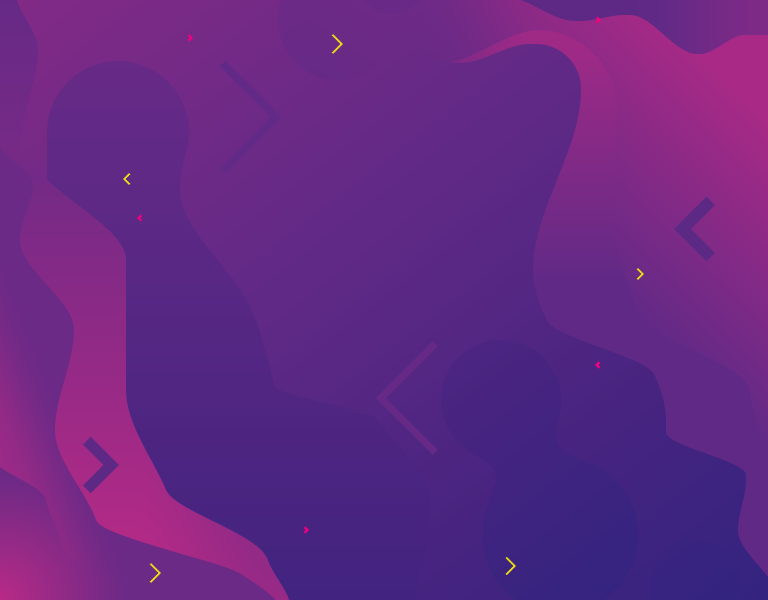
This background is drawn by a WebGL 2 fragment shader. Its source:

```glsl
#version 300 es
precision highp float;
// Layered liquid waves in violet and magenta, sprinkled with chevrons.
// Wave edges are sums of smooth rises; each layer sets a scalar "heat" that
// a single colour ramp turns into violet (cool) or magenta (hot).
uniform vec2 u_resolution;
out vec4 fragColor;

// Smooth rise from 0 to 1 between a and b
float rise(float a, float b, float x) { return smoothstep(a, b, x); }

// Antialiased coverage of a signed distance (inside is negative)
float cover(float d) {
  float w = length(vec2(dFdx(d), dFdy(d)));
  return clamp(0.5 - d / max(w, 1e-5), 0.0, 1.0);
}

// Intersection of two half spaces with a rounded corner
float roundCorner(float a, float b, float r) {
  vec2 v = vec2(a, b) + r;
  return min(max(v.x, v.y), 0.0) + length(max(v, 0.0)) - r;
}

float smoothUnion(float a, float b, float k) {
  float h = max(k - abs(a - b), 0.0) / k;
  return min(a, b) - h * h * k * 0.25;
}

// Right-angled chevron; dir is +1 or -1, arm its length, t half its stroke
float chevron(vec2 p, vec2 tip, float dir, float arm, float t) {
  p -= tip;
  p = vec2(p.x * dir, abs(p.y));
  float across = (p.x + p.y) * 0.7071;
  float along = (p.y - p.x) * 0.7071;
  return cover(max(abs(across + t) - t, along - arm));
}

vec3 ramp(float heat) {
  float k = rise(0.25, 0.4, heat);
  return vec3(heat, mix(0.14, 0.163, k), mix(0.5, 0.525, k));
}

void main() {
  // Canvas is six units high, y pointing down from the top edge
  vec2 p = gl_FragCoord.xy / u_resolution.y * 6.0;
  p.y = 6.0 - p.y;
  float x = p.x, y = p.y;

  // Diagonal backdrop with faint drops at the top
  float heat = 0.509 - 0.02 * x - 0.026 * y;
  heat -= 0.03 * cover(length(p - vec2(3.38, 0.2)) - 0.6) * rise(4.0, 2.9, x);
  heat -= 0.02 * cover(length(p - vec2(3.92, -0.2)) - 0.34);

  // Tall dark blob: round head on a widening body
  float head = length(p - vec2(1.18, 1.32)) - 0.71;
  float side = 1.88 - 0.08 * rise(1.3, 1.9, y) + 0.75 * rise(1.9, 3.3, y)
    + 0.2 * rise(3.0, 4.0, y) + 0.95 * rise(3.85, 4.2, y)
    + 0.6 * rise(3.95, 5.0, y) - 0.15 * rise(5.3, 6.0, y);
  float body = max(max(x - side, 0.47 - x), 1.32 - y);
  heat = mix(heat, 0.42 - 0.027 * y, cover(min(head, body)));

  // Lower twin blob and a faint bubble
  float twin = smoothUnion(length(p - vec2(5.01, 4.0)) - 0.6,
    length(p - vec2(5.6, 5.35)) - 0.78, 0.5);
  heat -= 0.028 * cover(twin);
  heat -= 0.008 * cover(length(p - vec2(6.95, 5.85)) - 0.45);

  // Right waves: inner edge, then outer edge of the ribbon
  float inner = 5.81 - 0.48 * rise(0.9, 2.7, y) + 0.53 * rise(2.7, 4.2, y)
    + 0.8 * rise(3.2, 3.75, y) + 0.8 * rise(4.32, 4.75, y)
    - 0.08 * rise(4.8, 5.3, y) + 0.4 * rise(5.3, 6.0, y);
  float innerTop = 0.52 + 0.11 * rise(4.0, 4.6, x) - 0.19 * rise(4.6, 5.3, x);
  float outer = 6.17 - 0.03 * rise(1.2, 2.1, y) + 0.35 * rise(2.2, 3.7, y)
    + rise(3.15, 3.9, y) + 0.12 * rise(3.8, 4.5, y);
  float outerTop = 0.63 - 0.33 * rise(4.4, 5.4, x);
  float field = mix(0.38, 0.66, clamp(1.0 - y / 3.3 + 0.3 * (x - 6.5), 0.0, 1.0));
  float ribbon = mix(0.38, 0.62, clamp(1.0 - (y - 0.5) / 2.3, 0.0, 1.0));
  field = mix(field, ribbon, cover(roundCorner(x - outer, outerTop - y, 0.8)));
  float outside = 1.0 - cover(roundCorner(x - inner, innerTop - y, 0.45));
  heat = mix(heat, field, outside * rise(3.9, 5.4, x));

  // Dark wave hanging from the top right
  float hang = -0.03 + 0.24 * rise(5.05, 5.75, x) - 0.06 * rise(5.8, 6.25, x)
    + 0.39 * rise(6.3, 6.97, x) - 0.19 * rise(7.0, 7.45, x);
  heat = mix(heat, 0.37 + 0.12 * rise(6.3, 7.7, x), cover(y - hang));

  // Left waves, back to front: top edge, ribbon, shore, hot corner
  float top = 0.15 + 0.23 * rise(-0.1, 0.5, y) - 0.16 * rise(0.5, 1.4, y);
  heat = mix(heat, 0.4 + 0.04 * y, cover(x - top) * rise(1.9, 1.4, y));
  float band = 0.3 + 0.96 * rise(1.5, 2.6, y) + 0.5 * rise(3.9, 5.3, y)
    + 0.9 * rise(4.9, 5.6, y) + 0.25 * rise(5.5, 6.1, y);
  float bandHeat = 0.46 + 0.068 * (y - 1.9) - 0.14 * rise(1.3, 2.8, x);
  heat = mix(heat, bandHeat, cover(x - band) * rise(1.5, 1.9, y));
  float shore = -0.02 + 0.35 * rise(1.4, 1.85, y) - 0.13 * rise(1.85, 2.4, y)
    + 0.54 * rise(2.4, 3.3, y) - 0.19 * rise(3.3, 4.3, y)
    + 0.45 * rise(4.3, 5.4, y) + 1.2 * rise(5.2, 5.75, y) + 0.6 * rise(5.5, 6.1, y);
  heat = mix(heat, 0.42 + 0.18 * rise(2.5, 4.6, y - 2.5 * x), cover(x - shore));
  float corner = -0.1 + 0.55 * rise(4.55, 5.0, y) + 0.2 * rise(4.9, 5.6, y)
    + 0.75 * rise(5.5, 5.9, y) + 0.4 * rise(5.75, 6.15, y);
  float glow = max(0.72 - 0.24 * length(p - vec2(0.0, 6.0)), 0.42);
  heat = mix(heat, glow, cover(x - corner));

  // Large tinted chevrons
  heat = mix(heat, 0.385, chevron(p, vec2(2.82, 1.17), 1.0, 0.8, 0.04));
  heat = mix(heat, 0.4, chevron(p, vec2(3.76, 3.98), -1.0, 0.8, 0.035));
  heat = mix(heat, 0.36, chevron(p, vec2(6.74, 2.29), -1.0, 0.46, 0.06));
  heat = mix(heat, 0.37, chevron(p, vec2(1.19, 4.65), 1.0, 0.4, 0.055));
  vec3 color = ramp(heat);

  // Small bright chevrons: tip and signed arm length
  vec3 yellow[5] = vec3[5](vec3(3.43, 0.44, 0.14), vec3(1.23, 1.79, -0.085),
    vec3(6.44, 2.74, 0.085), vec3(1.61, 5.73, 0.14), vec3(5.16, 5.66, 0.13));
  vec3 pink[5] = vec3[5](vec3(1.93, 0.38, 0.05), vec3(1.37, 2.18, -0.05),
    vec3(6.01, 0.2, 0.05), vec3(5.95, 3.65, -0.05), vec3(3.09, 5.3, 0.05));
  for (int i = 0; i < 5; i++) {
    vec3 a = yellow[i], b = pink[i];
    color = mix(color, vec3(0.92, 0.86, 0.08), chevron(p, a.xy, sign(a.z), abs(a.z), 0.009));
    color = mix(color, vec3(0.95, 0.0, 0.5), chevron(p, b.xy, sign(b.z), abs(b.z), 0.012));
  }
  fragColor = vec4(color, 1.0);
}
```
